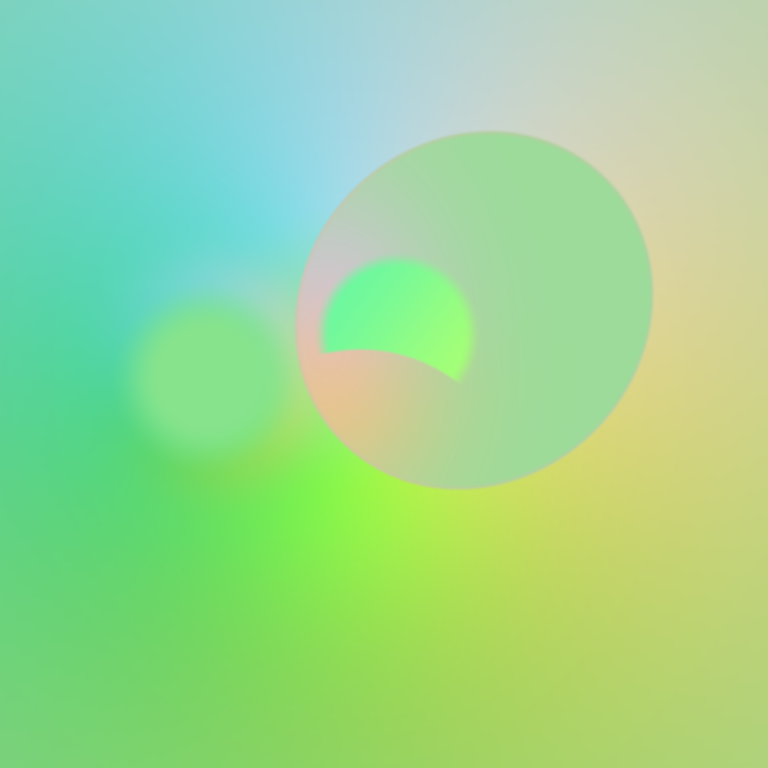
A three.js fragment shader for this background:

```glsl
// Soft iridescent gradient with a tilted pale disc, a cut green bubble and a blurred orb.
varying vec2 vUv;

const float EDGE = 0.003;

// Bell-shaped falloff: 1 at the middle, fading over the given width.
float bell(float d, float width) {
  return exp(-d * d / (width * width));
}

// Coverage of a shape from its signed distance, with a chosen blur.
float cover(float dist, float blur) {
  return 1.0 - smoothstep(-blur, blur, dist);
}

float circleDist(vec2 p, vec2 center, float radius) {
  return length(p - center) - radius;
}

// Approximate distance to an ellipse whose long axis rises at 45 degrees.
float tiltedEllipseDist(vec2 p, vec2 center, vec2 radii) {
  vec2 q = p - center;
  q = vec2(q.x + q.y, q.y - q.x) * 0.70711;
  return (length(q / radii) - 1.0) * min(radii.x, radii.y);
}

// Colour wheel around the origin: warm right, blue top, green below and left.
vec3 spectrum(vec2 p, float strength) {
  vec2 dir = p / max(length(p), 0.0001);
  float red = dot(dir, vec2(0.990, 0.139));
  float blue = dot(dir, vec2(-0.122, 0.993));
  return vec3(0.60, 0.825, 0.595) + strength * vec3(red, 0.0, blue);
}

vec3 backdrop(vec2 p) {
  vec2 q = p - vec2(0.45, 0.55);
  float r = length(q);
  float strength = 0.33 * bell(r, 0.85) * smoothstep(0.0, 0.20, r);
  vec3 color = spectrum(q, strength);
  float lowerGlow = bell(length(p - vec2(0.46, 0.36)), 0.19);
  color.g += 0.11 * lowerGlow + 0.05 * bell(r, 0.28);
  return color;
}

// Out-of-focus orb with a faint iridescent halo.
vec3 addOrb(vec3 base, vec2 p, vec2 center, float radius) {
  vec2 q = p - center;
  float d = length(q);
  float halo = 0.5 * bell(d - radius * 1.25, 0.05);
  vec3 color = mix(base, spectrum(q, 0.28), halo);
  vec3 orbGreen = vec3(0.53, 0.89, 0.55);
  return mix(color, orbGreen, cover(d - radius, 0.035));
}

// Pale green disc with a blush that runs from orange up to lilac.
vec3 discColor(vec2 p) {
  vec3 paleGreen = vec3(0.61, 0.86, 0.60);
  vec3 orange = vec3(0.94, 0.76, 0.54);
  vec3 lilac = vec3(0.84, 0.76, 0.86);
  vec3 blush = mix(orange, lilac, smoothstep(0.42, 0.70, p.y));
  vec2 q = (p - vec2(0.425, 0.545)) * vec2(1.0, 0.7);
  return mix(paleGreen, blush, bell(length(q), 0.155));
}

vec3 bubbleColor(vec2 p) {
  vec3 mint = vec3(0.42, 0.97, 0.63);
  vec3 lime = vec3(0.65, 1.0, 0.46);
  float along = dot(p - vec2(0.517, 0.564), vec2(0.80, -0.60));
  return mix(mint, lime, smoothstep(-0.12, 0.12, along));
}

void main() {
  vec2 p = vUv;
  vec3 color = addOrb(backdrop(p), p, vec2(0.270, 0.508), 0.096);

  // Large disc with a thin rosy rim.
  float disc = tiltedEllipseDist(p, vec2(0.617, 0.596), vec2(0.2435, 0.2227));
  vec3 rimRose = vec3(0.80, 0.76, 0.66);
  vec3 face = mix(discColor(p), rimRose, 0.5 * bell(disc, 0.004));
  color = mix(color, face, cover(disc, EDGE));

  // Blurred bubble, cut crisply by a rising arc.
  float bubble = cover(circleDist(p, vec2(0.517, 0.564), 0.098), 0.012);
  float arc = cover(circleDist(p, vec2(0.469, 0.337), 0.208), EDGE);
  color = mix(color, bubbleColor(p), bubble * (1.0 - arc));

  gl_FragColor = vec4(clamp(color, 0.0, 1.0), 1.0);
}
```
